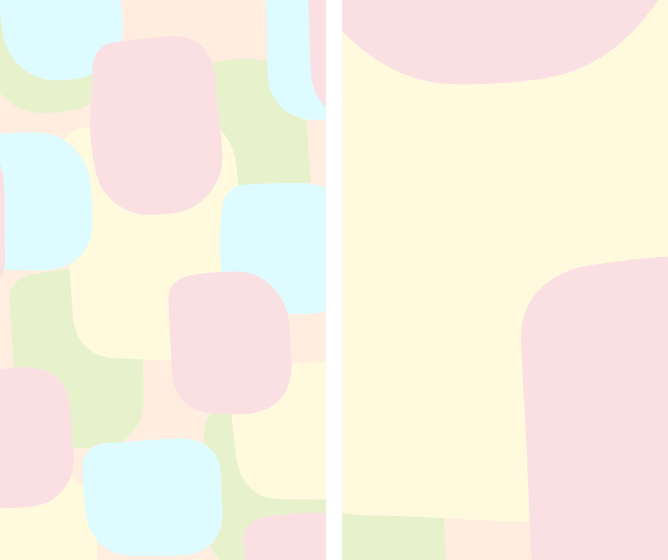
Left: the whole. Right: its middle third, enlarged.
Write a Shadertoy shader that draws this background.

```glsl
// Flat pastel patches: soft, slightly tilted rounded blocks overlapping on peach.
// Each colour is one layer of blocks on its own skewed, curved lattice;
// gradient noise bends the outlines so that no two blocks are alike.

struct Layer {
    vec2 origin;    // centre of the middle block
    vec2 column;    // step to the next column
    vec2 row;       // step to the next row down
    vec2 bend;      // quadratic part of the row step
    vec2 halfSize;  // half size in the middle row
    vec2 growth;    // change of half size per row
};

const vec3 PEACH  = vec3(1.0, 0.93, 0.88);
const vec3 GREEN  = vec3(0.905, 0.95, 0.805);
const vec3 YELLOW = vec3(1.0, 0.975, 0.87);
const vec3 CYAN   = vec3(0.87, 0.985, 1.0);
const vec3 PINK   = vec3(0.98, 0.88, 0.888);

const float WOBBLE = 0.016;
const float WOBBLE_FREQUENCY = 5.0;
const float TILT = 0.05;
const float CORNER_POWER = 2.3;

vec2 hashGradient(vec2 cell) {
    float angle = 6.2832 * fract(sin(dot(cell, vec2(127.1, 311.7))) * 4375.85);
    return vec2(cos(angle), sin(angle));
}

float gradientNoise(vec2 p) {
    vec2 cell = floor(p);
    vec2 f = p - cell;
    vec2 u = f * f * f * (f * (f * 6.0 - 15.0) + 10.0);
    vec2 e = vec2(0.0, 1.0);
    float bottom = mix(dot(hashGradient(cell), f),
                       dot(hashGradient(cell + e.yx), f - e.yx), u.x);
    float top = mix(dot(hashGradient(cell + e.xy), f - e.xy),
                    dot(hashGradient(cell + e.yy), f - e.yy), u.x);
    return mix(bottom, top, u.y);
}

vec2 rotate(vec2 p, float angle) {
    float c = cos(angle), s = sin(angle);
    return vec2(c * p.x + s * p.y, c * p.y - s * p.x);
}

// Rounded block with bowed sides and a tighter upper left corner.
float blockDistance(vec2 p, vec2 halfSize) {
    vec2 across = p / halfSize;
    float radius = (p.x < 0.0 && p.y > 0.0) ? 0.042 : 0.085;
    p *= 1.0 + 0.04 * min(across.yx * across.yx, 1.0);
    vec2 q = abs(p) - halfSize + radius;
    vec2 corner = pow(max(q, 0.0), vec2(CORNER_POWER));
    float outer = pow(corner.x + corner.y, 1.0 / CORNER_POWER);
    return min(max(q.x, q.y), 0.0) + outer - radius;
}

// Distance to the nearest block of a layer.
float layerDistance(vec2 p, Layer layer) {
    float nearest = 1e3;
    for (int j = -1; j <= 1; j++) {
        for (int i = -1; i <= 1; i++) {
            float r = float(j), c = float(i);
            vec2 centre = layer.origin + c * layer.column
                        + r * layer.row + r * r * layer.bend;
            vec2 local = rotate(p - centre, TILT);
            vec2 at = WOBBLE_FREQUENCY * local + 17.0 * vec2(c, r) + 0.5;
            local += WOBBLE * vec2(gradientNoise(at), gradientNoise(at + 41.3));
            vec2 halfSize = layer.halfSize + r * layer.growth;
            nearest = min(nearest, blockDistance(local, halfSize));
        }
    }
    return nearest;
}

vec3 paint(vec3 base, vec3 colour, vec2 p, Layer layer, float pixel) {
    float coverage = clamp(0.5 - layerDistance(p, layer) / pixel, 0.0, 1.0);
    return mix(base, colour, coverage);
}

void mainImage(out vec4 fragColor, in vec2 fragCoord) {
    float pixel = 1.0 / iResolution.y;
    vec2 p = fragCoord * pixel;

    Layer green = Layer(vec2(0.137, 0.355), vec2(0.345, -0.228), vec2(0.046, -0.605),
                        vec2(0.0), vec2(0.115, 0.159), vec2(0.0));
    Layer yellow = Layer(vec2(0.273, 0.570), vec2(0.521, 0.195), vec2(0.280, -0.586),
                         vec2(0.0, 0.247), vec2(0.156, 0.215), vec2(-0.020, -0.087));
    Layer cyan = Layer(vec2(0.046, 0.635), vec2(0.469, -0.078), vec2(0.083, -0.441),
                       vec2(0.148, -0.083), vec2(0.115, 0.122), vec2(0.011, -0.012));
    Layer pink = Layer(vec2(0.410, 0.382), vec2(0.384, 0.163), vec2(0.130, -0.391),
                       vec2(0.0), vec2(0.107, 0.126), vec2(-0.005, -0.028));

    // Paint from back to front.
    vec3 colour = paint(PEACH, GREEN, p, green, pixel);
    colour = paint(colour, YELLOW, p, yellow, pixel);
    colour = paint(colour, CYAN, p, cyan, pixel);
    colour = paint(colour, PINK, p, pink, pixel);
    fragColor = vec4(colour, 1.0);
}
```
